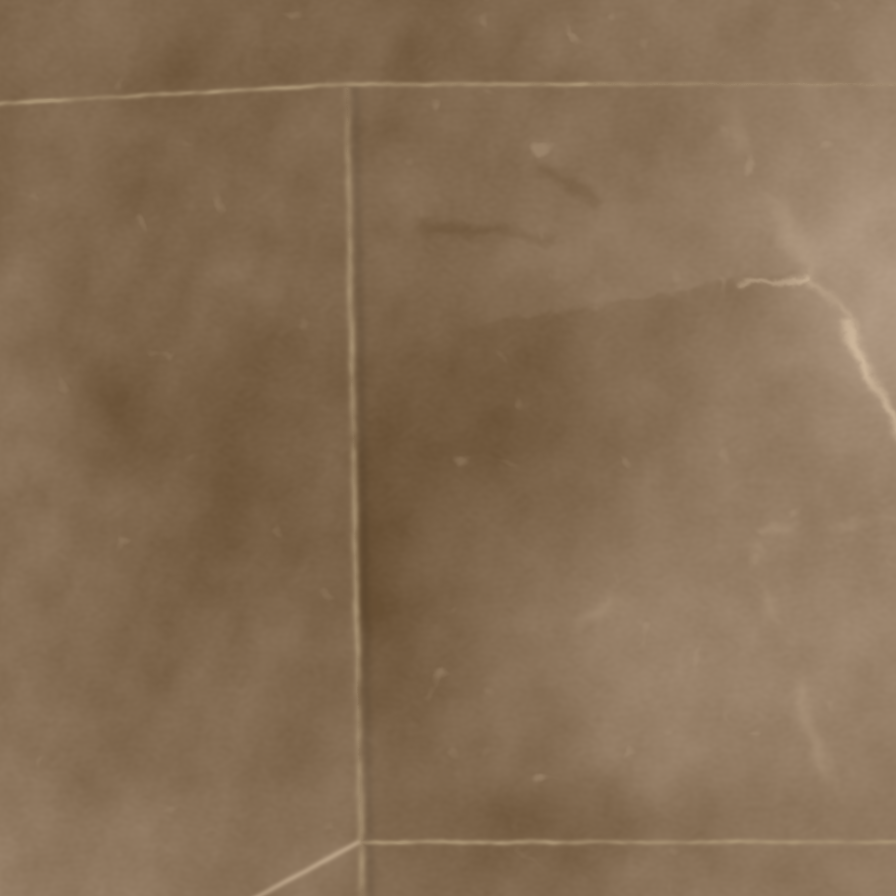
This texture is drawn by a WebGL 2 fragment shader. Its source:

```glsl
#version 300 es
precision highp float;
// Worn brown stone floor: large, slightly skewed slabs split by thin pale joints.
// Soft tone pools and gradient noise shade the stone; warped segments make
// the veins; the joints come from a repeated row pitch and one leaning column.
uniform vec2 u_resolution;
out vec4 fragColor;

const vec3 DARK_STONE = vec3(0.43, 0.335, 0.23);
const vec3 LIGHT_STONE = vec3(0.655, 0.565, 0.475);
const vec3 JOINT_COLOR = vec3(0.67, 0.585, 0.46);
const vec3 VEIN_COLOR = vec3(0.82, 0.73, 0.62);
const float BASE_TONE = 0.31;
const float MEAN_TONE = 0.40;
const float CONTRAST = 1.45;
const float ROW_PITCH = 0.846;
const float ROW_START = 0.060;
const float COLUMN_X = 0.404;
const float COLUMN_LEAN = 0.019;
const float ROW_SKEW = 0.056;
const float COLUMN_WIDTH = 0.0043;
const float ROW_WIDTH = 0.0030;

vec2 gradientAt(vec2 cell) {
    vec2 q = vec2(dot(cell, vec2(127.1, 311.7)), dot(cell, vec2(269.5, 183.3)));
    return 2.0 * fract(sin(q) * 43758.55) - 1.0;
}

float gradientNoise(vec2 p) {
    vec2 i = floor(p), f = p - i;
    vec2 u = f * f * f * (f * (f * 6.0 - 15.0) + 10.0);
    vec2 e = vec2(1.0, 0.0);
    float low = mix(dot(gradientAt(i), f), dot(gradientAt(i + e), f - e), u.x);
    float high = mix(dot(gradientAt(i + e.yx), f - e.yx),
                     dot(gradientAt(i + 1.0), f - 1.0), u.x);
    return mix(low, high, u.y);
}

float fbm(vec2 p) {
    float sum = 0.0, amplitude = 0.5;
    for (int octave = 0; octave < 5; octave++) {
        sum += amplitude * gradientNoise(p);
        p = mat2(1.6, 1.2, -1.2, 1.6) * p + 7.3;
        amplitude *= 0.5;
    }
    return sum;
}

// Soft elliptical pool of tone
float pool(vec2 p, vec2 center, vec2 radius) {
    vec2 q = (p - center) / radius;
    return exp(-dot(q, q));
}

// Soft line between two points
float vein(vec2 p, vec2 a, vec2 b, float width) {
    vec2 ab = b - a;
    float along = clamp(dot(p - a, ab) / dot(ab, ab), 0.0, 1.0);
    float d = length(p - a - ab * along) / width;
    return exp(-d * d);
}

float stoneTone(vec2 p, float rightSide) {
    vec2 q = p + 0.06 * vec2(fbm(p * 4.0), fbm(p * 4.0 + 19.0));
    float t = BASE_TONE + 0.21 * smoothstep(0.48, 0.95, q.x);
    // Light pools
    t += 0.36 * pool(q, vec2(1.03, 0.68), vec2(0.16, 0.20));
    t += 0.17 * pool(q, vec2(0.80, 0.24), vec2(0.28, 0.19));
    t += 0.28 * pool(q, vec2(0.05, 0.02), vec2(0.30, 0.15));
    t += 0.15 * pool(q, vec2(0.02, 0.45), vec2(0.09, 0.28));
    t += 0.10 * pool(q, vec2(0.60, 0.74), vec2(0.22, 0.12));
    // Dark pools
    t -= 0.24 * rightSide * pool(q, vec2(0.41, 0.36), vec2(0.07, 0.17));
    t -= 0.14 * pool(q, vec2(0.57, 0.56), vec2(0.17, 0.10));
    t -= 0.06 * pool(q, vec2(0.18, 0.52), vec2(0.12, 0.26));
    t -= 0.14 * pool(q, vec2(0.66, 0.07), vec2(0.22, 0.05));
    // Clouds, slanted streaks, mottling and fine grain
    vec2 slanted = vec2(p.x * 9.0 - p.y * 4.0, p.y * 2.5 + p.x);
    t += 0.24 * fbm(p * 5.0 + rightSide * 31.0);
    t += mix(0.28, 0.16, rightSide) * fbm(slanted + 4.0);
    t += 0.20 * fbm(p * 17.0) + 0.05 * gradientNoise(p * vec2(110.0, 150.0));
    return MEAN_TONE + CONTRAST * (t - MEAN_TONE);
}

void main() {
    vec2 p = gl_FragCoord.xy / u_resolution;
    float soft = 1.0 / min(u_resolution.x, u_resolution.y);
    float wobble = 0.002 * gradientNoise(p * 20.0) + 0.001 * gradientNoise(p * 80.0);

    // Signed distances to the joints; the top row has no column joint
    float columnD = p.x - COLUMN_X + COLUMN_LEAN * p.y + wobble;
    float rowY = p.y + ROW_SKEW * max(-columnD, 0.0) - ROW_START + wobble;
    float rowD = abs(mod(rowY + 0.5 * ROW_PITCH, ROW_PITCH) - 0.5 * ROW_PITCH);
    float belowTop = 1.0 - smoothstep(-soft, soft, rowY - ROW_PITCH);
    float rightSide = smoothstep(-soft, soft, columnD) * belowTop;
    float rowMask = max(rightSide, step(0.5 * ROW_PITCH, rowY));
    float tone = stoneTone(p, rightSide);

    // Shadow under the long fissure and soft broken scars
    vec2 w = p + 0.022 * vec2(fbm(p * 24.0), fbm(p * 24.0 + 5.0));
    float patchy = smoothstep(-0.3, 0.25, gradientNoise(p * 17.0));
    float fissure = w.y - mix(0.64, 0.684, (w.x - 0.55) / 0.26);
    float fissureSpan = smoothstep(0.48, 0.62, w.x) * (1.0 - smoothstep(0.80, 0.94, w.x));
    tone -= 0.15 * (1.0 - smoothstep(-0.004, 0.004, fissure))
          * smoothstep(-0.10, 0.0, fissure) * fissureSpan;
    tone -= 0.17 * vein(w, vec2(0.47, 0.748), vec2(0.61, 0.735), 0.009);
    tone -= 0.20 * vein(w, vec2(0.61, 0.81), vec2(0.665, 0.775), 0.009);
    vec3 color = mix(DARK_STONE, LIGHT_STONE, clamp(tone, -0.1, 1.2));

    // Bright broken vein, hairlines and scattered pale flecks
    float bright = 0.65 * vein(w, vec2(0.83, 0.682), vec2(0.905, 0.690), 0.0035);
    bright = max(bright, 0.4 * vein(w, vec2(0.905, 0.690), vec2(0.955, 0.635), 0.005));
    bright = max(bright, 0.85 * vein(w, vec2(0.945, 0.640), vec2(0.970, 0.580), 0.007));
    bright = max(bright, 0.8 * vein(w, vec2(0.970, 0.580), vec2(1.01, 0.510), 0.006));
    bright = max(bright, 0.6 * vein(p + wobble, vec2(0.28, -0.005), vec2(0.40, 0.060), 0.0035));
    float faint = vein(w, vec2(0.81, 0.88), vec2(0.905, 0.70), 0.012);
    faint += vein(w, vec2(0.84, 0.39), vec2(0.94, 0.08), 0.008);
    faint += vein(w, vec2(0.85, 0.41), vec2(1.01, 0.42), 0.005);
    faint += vein(w, vec2(0.64, 0.305), vec2(0.72, 0.34), 0.008);
    faint += vein(w, vec2(0.47, 0.76), vec2(0.54, 0.755), 0.004);
    float flecks = smoothstep(0.36, 0.62, gradientNoise(w * 34.0 + 9.0));
    color = mix(color, VEIN_COLOR, bright * mix(0.6, 1.0, patchy)
                                 + 0.17 * faint * patchy + 0.22 * flecks);

    // Worn joints, blurred and broken, with a thin shadow right of the column
    float shade = exp(-pow((columnD - 0.010) / 0.006, 2.0));
    color *= 1.0 - 0.08 * shade * belowTop;
    float column = exp(-pow(columnD / COLUMN_WIDTH, 2.0)) * belowTop;
    column *= 0.85 - 0.4 * smoothstep(0.72, 0.88, p.y);
    float row = exp(-pow(rowD / ROW_WIDTH, 2.0)) * rowMask;
    row *= 1.0 - 0.6 * smoothstep(0.62, 0.80, p.x) * step(0.5, p.y);
    float wear = 0.72 + 0.6 * gradientNoise(p * 11.0 + 3.0) + 0.7 * gradientNoise(p * 48.0);
    color = mix(color, JOINT_COLOR, clamp(max(column, row) * wear, 0.0, 0.9));
    fragColor = vec4(color, 1.0);
}
```
